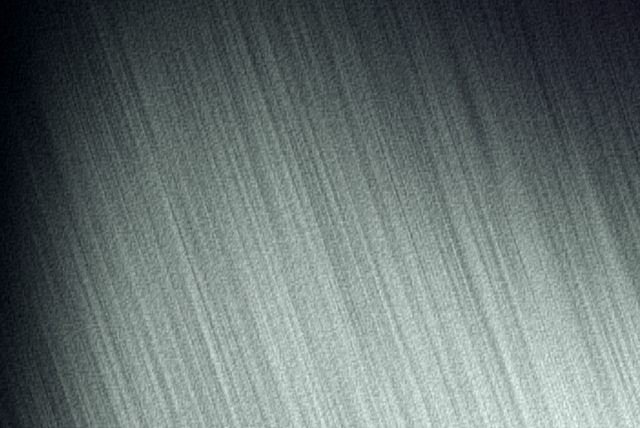
A WebGL 2 fragment shader for this texture:

```glsl
#version 300 es
precision highp float;
// Brushed metal under a soft light: a bright lower right fading to a dark top
// and left edge. Slanted streaks come from noise stretched along the brushing
// direction, with soft scratches and a fine embossed grain on top.
uniform vec2 u_resolution;
out vec4 fragColor;

// Integer hash of a lattice point, 0 to 1
float hash(vec2 cell) {
    uvec2 q = uvec2(ivec2(cell) + 4096);
    uint n = q.x * 1597334677u ^ q.y * 3812015801u;
    n = (n ^ (n >> 15)) * 2246822519u;
    n ^= n >> 13;
    return float(n & 65535u) / 65535.0;
}

// Smooth value noise, -1 to 1
float noise(vec2 p) {
    vec2 i = floor(p), f = fract(p);
    f = f * f * (3.0 - 2.0 * f);
    float low = mix(hash(i), hash(i + vec2(1, 0)), f.x);
    float high = mix(hash(i + vec2(0, 1)), hash(i + vec2(1, 1)), f.x);
    return 2.0 * mix(low, high, f.y) - 1.0;
}

// Broad light across the sheet, uv from 0 to 1
float sheen(vec2 uv) {
    float peak = 0.50 + 0.58 * uv.x - 0.16 * uv.x * uv.x;
    float horizon = 0.77 - 0.63 * max(uv.x - 0.45, 0.0);
    float rise = 0.03 + 0.97 / (1.0 + exp(4.7 * (uv.y - horizon)));
    float leftFade = smoothstep(-0.10 + 0.07 * uv.y, 0.26, uv.x);
    return peak * rise * leftFade;
}

// Brushing: x runs across the streaks, y along them; fine octaves dominate
float streaks(vec2 brush) {
    float sum = 0.0, freq = 14.0, gain = 0.09;
    for (int k = 0; k < 5; k++) {
        float along = brush.y * (0.6 + 0.012 * freq) + 17.0 * float(k);
        sum += gain * noise(vec2(brush.x * freq, along));
        freq *= 1.95;
        gain *= 1.6;
    }
    return sum;
}

// Soft dark scratches, one jittered line per cell with a wandering strength
float scratches(vec2 brush, float pixel) {
    float dark = 0.0, pitch = 0.05;
    float cell = floor(brush.x / pitch);
    for (int k = -1; k <= 1; k++) {
        float id = cell + float(k);
        float center = (id + 0.15 + 0.7 * hash(vec2(id, 71.0))) * pitch;
        float width = max(0.0018 + 0.002 * hash(vec2(id, 55.0)), pixel * 0.75);
        float line = exp(-pow((brush.x - center) / width, 2.0));
        float strength = 0.2 + 0.8 * hash(vec2(id, 93.0));
        dark += line * strength * smoothstep(-0.8, 0.7, noise(vec2(id * 3.0, brush.y * 2.5)));
    }
    return dark;
}

// Fine pitted relief lit from the upper left, slightly drawn out by the brush
float grain(vec2 p, vec2 brush) {
    vec2 q = p * vec2(235.0, 200.0);
    float relief = noise(q) - noise(q + vec2(-0.7, 0.8));
    return 0.8 * relief + 0.7 * noise(vec2(brush.x * 260.0, brush.y * 110.0) + 40.0);
}

void main() {
    vec2 uv = gl_FragCoord.xy / u_resolution;
    vec2 p = gl_FragCoord.xy / u_resolution.y;

    // Streaks lean to the right as they descend
    vec2 brush = vec2(p.x + 0.35 * p.y - 0.01 * p.y * p.y, p.y - 0.35 * p.x);

    float light = sheen(uv);
    float body = light * (1.2 - 0.85 * light);
    float lum = light;
    lum += 0.27 * body * streaks(brush);
    lum -= 0.19 * body * (scratches(brush, 1.0 / u_resolution.y) - 0.1);
    lum += (0.016 + 0.115 * body) * grain(p, brush);

    // Blue black shadows, grey green mids, pale highlights
    vec3 shadowTint = vec3(-0.022, 0.000, 0.020);
    vec3 lightTint = vec3(-0.035, 0.018, 0.002);
    vec3 color = lum + mix(shadowTint, lightTint, smoothstep(0.05, 0.45, lum));

    // Violet cast in the upper right
    color += vec3(0.014, -0.004, 0.020) * smoothstep(0.4, 1.0, uv.x) * smoothstep(0.45, 1.0, uv.y);
    fragColor = vec4(clamp(color, 0.0, 1.0), 1.0);
}
```
